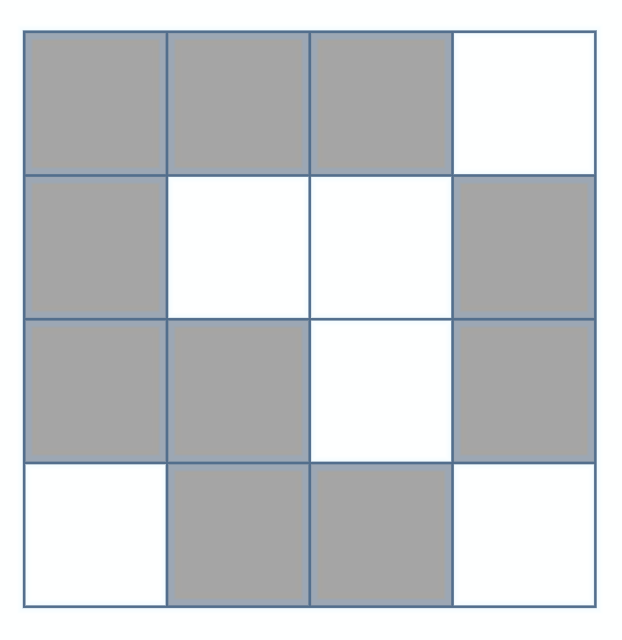
Reproduce this pattern procedurally as a Shadertoy shader.

```glsl
const float ASPECT = 498.0 / 512.0;
const vec2 GRID_ORIGIN = vec2(0.0378, 0.0520);
const vec2 CELL_SIZE = vec2(0.2233, 0.2246);
const float CELLS = 4.0;
const int FILLED_CELLS = 0x79B6;      // one bit per cell, bottom row first
const float LINE_HALF_WIDTH = 0.0021;
const float LINE_SOFTNESS = 0.0012;
const float HALO_WIDTH = 0.0125;
const float WARM_WIDTH = 0.0260;
const vec3 PAPER = vec3(0.995, 1.0, 1.0);
const vec3 PAPER_TINT = vec3(0.96, 0.99, 1.0);
const vec3 GREY = vec3(0.648);
const vec3 WARM_GREY = vec3(0.655, 0.645, 0.630);
const vec3 BLUE_GREY = vec3(0.610, 0.655, 0.705);
const vec3 LINE_BLUE = vec3(0.32, 0.43, 0.55);

// Whether the cell at the given column and row is grey
bool isFilled(vec2 cell) {
    bool inside = all(greaterThanEqual(cell, vec2(0.0))) && all(lessThan(cell, vec2(CELLS)));
    if (!inside) return false;
    int index = int(cell.x) + int(CELLS) * int(cell.y);
    return ((FILLED_CELLS >> index) & 1) == 1;
}

// Distance to the nearest ruled line, with the lines ending at the frame
float gridDistance(vec2 grid) {
    vec2 nearest = clamp(floor(grid + 0.5), 0.0, CELLS);
    vec2 toLine = abs(grid - nearest) * CELL_SIZE;
    vec2 toFrame = (abs(grid - 0.5 * CELLS) - 0.5 * CELLS) * CELL_SIZE;
    return max(min(toLine.x, toLine.y), max(toFrame.x, toFrame.y));
}

void mainImage(out vec4 fragColor, in vec2 fragCoord) {
    vec2 p = fragCoord / iResolution.xy * vec2(ASPECT, 1.0);
    vec2 grid = (p - GRID_ORIGIN) / CELL_SIZE;
    float d = gridDistance(grid);

    // Cell fill, with a cool rim and a faint warm band inside it
    vec3 color;
    if (isFilled(floor(grid))) {
        color = mix(WARM_GREY, GREY, smoothstep(HALO_WIDTH, WARM_WIDTH, d));
        color = mix(BLUE_GREY, color, smoothstep(0.75 * HALO_WIDTH, 1.25 * HALO_WIDTH, d));
    } else {
        color = mix(PAPER_TINT, PAPER, smoothstep(LINE_HALF_WIDTH, HALO_WIDTH, d));
    }

    // Ruled lines
    float softness = max(LINE_SOFTNESS, 0.6 / iResolution.y);
    float line = 1.0 - smoothstep(LINE_HALF_WIDTH - softness, LINE_HALF_WIDTH + softness, d);
    fragColor = vec4(mix(color, LINE_BLUE, line), 1.0);
}
```
